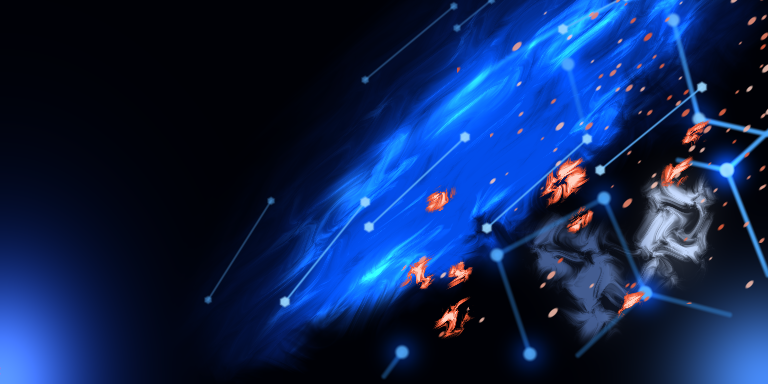
A Shadertoy shader for this background:

```glsl
const vec3 NIGHT = vec3(0.0, 0.003, 0.022);
const vec3 NAVY = vec3(0.02, 0.12, 0.42);
const vec3 ROYAL = vec3(0.01, 0.30, 0.92);
const vec3 SKY = vec3(0.16, 0.57, 0.97);
const vec3 ICE = vec3(0.65, 0.87, 1.0);
const vec3 SMOKE = vec3(0.78, 0.86, 1.0);
const vec3 EMBER = vec3(0.93, 0.33, 0.18);
const vec3 PEACH = vec3(1.0, 0.82, 0.76);
const vec2 DRIFT = vec2(0.72, 0.694);  // direction of all streaks
const float THIN = 0.0024;
const float THICK = 0.006;
const float NODE = 0.0125;
// Thin links: both ends carry a node
const vec4 LINKS[8] = vec4[8](
    vec4(0.742, 0.214, 0.951, 0.474), vec4(0.961, 0.409, 1.211, 0.643),
    vec4(1.268, 0.406, 1.529, 0.638), vec4(1.563, 0.557, 1.828, 0.773),
    vec4(1.466, 0.924, 1.63, 1.01), vec4(1.19, 0.927, 1.28, 1),
    vec4(0.542, 0.219, 0.706, 0.477), vec4(0.951, 0.792, 1.182, 0.984));
// Thick struts: the first end carries a node
const vec4 STRUTS[12] = vec4[12](
    vec4(1.479, 0.833, 1.529, 0.638), vec4(1.753, 0.948, 1.82, 0.69),
    vec4(1.893, 0.557, 2.02, 0.674), vec4(1.893, 0.557, 1.766, 0.583),
    vec4(1.893, 0.557, 2, 0.284), vec4(1.573, 0.484, 1.68, 0.237),
    vec4(1.68, 0.237, 1.9, 0.18), vec4(1.68, 0.237, 1.505, 0.075),
    vec4(1.38, 0.078, 1.294, 0.336), vec4(1.294, 0.336, 1.573, 0.484),
    vec4(1.82, 0.69, 2, 0.65), vec4(1.047, 0.083, 1, 0.02));
// Centre and radius of each soft patch
const vec3 EMBERS[9] = vec3[9](
    vec3(1.471, 0.531, 0.05), vec3(1.094, 0.284, 0.04), vec3(1.18, 0.172, 0.042),
    vec3(1.763, 0.552, 0.034), vec3(1.146, 0.484, 0.03), vec3(1.51, 0.427, 0.026),
    vec3(1.64, 0.211, 0.03), vec3(1.815, 0.654, 0.03), vec3(1.19, 0.284, 0.03));
const vec3 PUFFS[5] = vec3[5](
    vec3(1.77, 0.47, 0.09), vec3(1.75, 0.34, 0.085), vec3(1.536, 0.31, 0.1),
    vec3(1.55, 0.19, 0.075), vec3(1.43, 0.36, 0.07));
const vec3 WISPS[4] = vec3[4](
    vec3(0.977, 0.28, 0.05), vec3(1.03, 0.622, 0.026),
    vec3(0.911, 0.51, 0.03), vec3(1.2, 0.72, 0.05));

vec2 hash2(vec2 p) {
    return fract(sin(vec2(dot(p, vec2(127.1, 311.7)), dot(p, vec2(269.5, 183.3)))) * 4375.85);
}
// Layered, folded sines in about 0..1
float waves(vec2 p) {
    float sum = 0.0, amp = 0.5;
    for (int i = 0; i < 5; i++, amp *= 0.6) {
        p = mat2(0.8, -0.6, 0.6, 0.8) * p + 0.7 * sin(p.yx * 1.3);
        sum += amp * sin(p.x) * sin(p.y);
        p *= 1.9;
    }
    return 0.5 + 0.7 * sum;
}
vec2 toDrift(vec2 p) { return vec2(dot(p, DRIFT), dot(p, vec2(-DRIFT.y, DRIFT.x))); }
float bell(float d, float r) { return exp(-d * d / (r * r)); }
float fill(float d, float r, float blur) { return 1.0 - smoothstep(r - blur, r + blur, d); }
float hexagon(vec2 p) { return max(abs(p.x), dot(abs(p), vec2(0.5, 0.866))); }
float segment(vec2 p, vec4 s) {
    vec2 a = p - s.xy, b = s.zw - s.xy;
    return length(a - b * clamp(dot(a, b) / dot(b, b), 0.0, 1.0));
}

void mainImage(out vec4 fragColor, in vec2 fragCoord) {
    vec2 p = fragCoord / iResolution.xy * vec2(2, 1), q = toDrift(p);
    float aa = 1.0 / iResolution.y;
    float streak = waves(vec2(q.x * 4.0, q.y * 22.0));
    float grain = waves(vec2(q.x * 14.0, q.y * 60.0) + 5.0);
    // Curved blue band inside a wide navy haze
    float left = q.y + 0.215 + 0.2 * pow(q.x - 1.45, 2.0) + 0.05 * (streak - 0.5);
    float right = q.y + 0.63 - 0.28 * pow(q.x - 1.4, 2.0) + 0.09 * (waves(p * 13.0) - 0.5);
    float top = smoothstep(1.4, 1.9, q.x);
    float band = fill(left, -0.01, 0.16) * smoothstep(-0.03 - 0.1 * top, 0.07, right)
        * smoothstep(0.44, 0.86, q.x) * (1.0 - 0.45 * top) * (0.6 + 0.4 * streak + 0.45 * grain);
    float haze = fill(left, 0.09, 0.2) * smoothstep(-0.06 - 0.18 * top, 0.05, right)
        * smoothstep(0.32, 0.65, q.x) * (0.75 + 0.5 * grain);
    vec3 col = mix(NIGHT + NAVY * 0.8 * haze, ROYAL, smoothstep(0.1, 0.95, band));
    // Pale arc, streaks and wisps
    float arc = q.y + 0.285 + 0.4 * pow(q.x - 1.3, 2.0);
    float glint = 0.45 * bell(arc, 0.008) + 0.7 * bell(arc + 0.03, 0.045) * streak * grain;
    col += SKY * glint * smoothstep(1.15, 1.6, q.x);
    col += SKY * 0.6 * band * smoothstep(0.52, 0.9, 0.5 * streak + 0.5 * grain);
    for (int i = 0; i < 4; i++) {
        vec2 d = toDrift(p - WISPS[i].xy) * vec2(0.5, 1);
        col += SKY * 0.7 * bell(length(d), WISPS[i].z) * (0.1 + 0.6 * streak + 0.5 * grain);
    }
    // Corner glows
    float cornerL = bell(length(p * vec2(1.15, 0.9)), 0.26);
    col += vec3(0.1, 0.27, 0.8) * cornerL + vec3(0.25, 0.27, 0.15) * cornerL * cornerL;
    col += NAVY * 0.5 * bell(length(p * vec2(1.1, 0.8)), 0.4);
    col += vec3(0.28, 0.54, 0.95) * bell(length(p - vec2(2, 0)), 0.22);
    // Smoke in broken puffs with a faint veil
    float veil = 0.0, curl = waves(p * 34.0 + 3.0);
    for (int i = 0; i < 5; i++) veil += bell(length(p - PUFFS[i].xy), PUFFS[i].z);
    veil = min(veil, 1.0);
    float smoke = 0.15 * veil + 0.85 * smoothstep(0.2, 1.0, veil * (0.1 + 1.3 * curl));
    float near = smoothstep(1.55, 1.72, p.x);
    col = mix(col, SMOKE * mix(vec3(0.6, 0.75, 1), vec3(1), near), smoke * mix(0.55, 1.0, near));
    // Struts and links
    for (int i = 0; i < 12; i++) {
        vec4 s = STRUTS[i];
        float lit = mix(0.35, 0.95, smoothstep(1.65, 1.9, p.x) * smoothstep(0.15, 0.35, p.y));
        col = mix(col, mix(SKY, ICE, 0.3 * lit), lit * fill(segment(p, s), THICK, 0.005));
        col += ROYAL * 0.35 * bell(length(p - s.xy), 0.045);
        col = mix(col, mix(SKY, ICE, lit), 0.85 * fill(length(p - s.xy), NODE * 1.3, 0.006));
    }
    for (int i = 0; i < 8; i++) {
        vec4 s = LINKS[i];
        float lit = i < 5 ? 0.9 : 0.35, ends = min(hexagon(p - s.xy), hexagon(p - s.zw));
        col = mix(col, mix(SKY, ICE, 0.4), lit * fill(segment(p, s), THIN, aa));
        col = mix(col, mix(SKY, ICE, lit), (0.3 + 0.7 * lit) * fill(ends, NODE * (0.5 + 0.5 * lit), 1.5 * aa));
    }
    // Ember clusters
    float heat = 0.0;
    for (int i = 0; i < 9; i++)
        heat = max(heat, bell(length(toDrift(p - EMBERS[i].xy) * vec2(0.7, 1.1)), EMBERS[i].z));
    float burn = heat * (1.5 * waves(q * vec2(45, 95) + 2.0));
    col = mix(col, mix(EMBER, PEACH, smoothstep(0.5, 0.95, burn)), smoothstep(0.28, 0.6, burn));
    // Scattered flecks, one per cell, in two sizes
    for (float size = 0.045; size < 0.08; size += 0.025) {
        vec2 cell = floor(q / size), rnd = hash2(cell), spot = hash2(cell + 17.0);
        vec2 d = q - (cell + 0.3 + 0.4 * spot) * size;
        float density = 0.32 * smoothstep(1.1, 1.65, p.x) * smoothstep(0.1, 0.7, p.y) + 0.4 * heat;
        float fleck = fill(length(d * vec2(0.45, 1)), size * mix(0.04, 0.1, rnd.y), 0.002);
        col = mix(col, mix(EMBER, PEACH, spot.x), 0.85 * fleck * step(rnd.x, density));
    }
    fragColor = vec4(clamp(col, 0.0, 1.0), 1);
}
```
